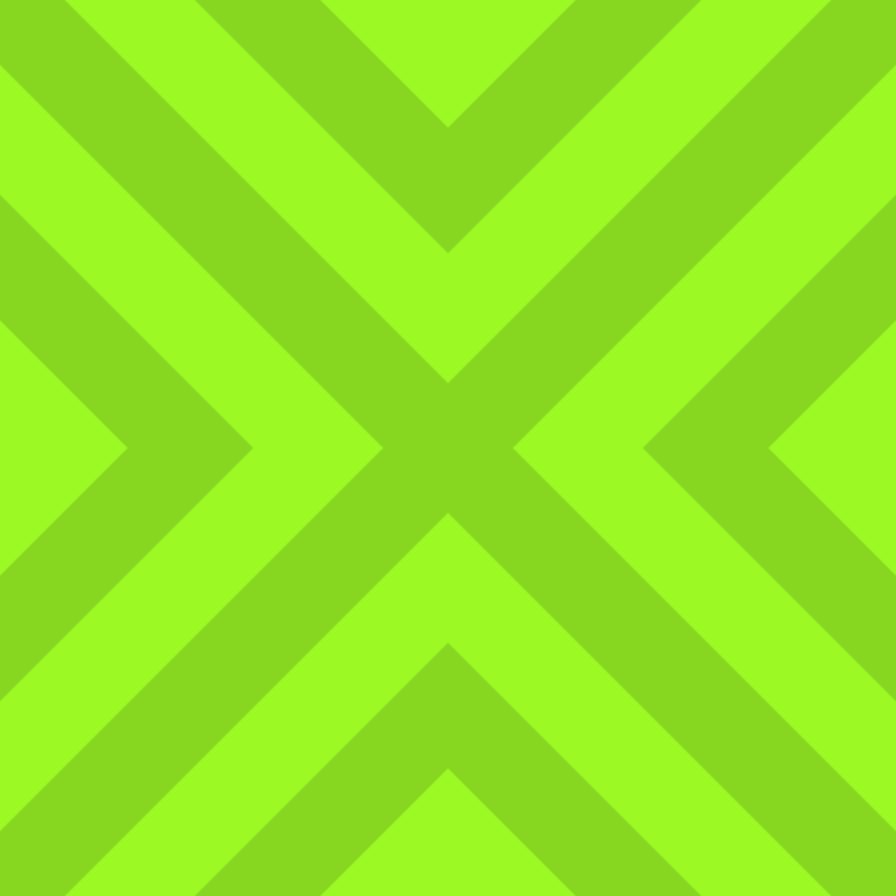
This pattern is drawn by a Shadertoy shader. Its source:

```glsl
// Two-tone green diagonal cross with a nested chevron on each of four sides.
// Folding the canvas about its centre turns every band into a range of
// the single value | |x| - |y| |, which is then cut with soft edges.

const vec3 DARK_GREEN = vec3(0.53, 0.84, 0.12);
const vec3 LIGHT_GREEN = vec3(0.612, 0.975, 0.14);

const float CROSS_HALF_WIDTH = 0.0723;    // half width of the cross arms
const float CHEVRON_OFFSET = 0.2874;      // centre line of the chevrons
const float CHEVRON_HALF_WIDTH = 0.0701;  // half width of the chevrons
const float EDGE_SOFTNESS = 0.0022;       // half width of the edge blend

// Signed offset from a band: negative inside, positive outside.
float band(float position, float center, float halfWidth) {
    return abs(position - center) - halfWidth;
}

void mainImage(out vec4 fragColor, in vec2 fragCoord) {
    // Canvas units, centred and folded into one quadrant.
    float canvasSize = min(iResolution.x, iResolution.y);
    vec2 folded = abs(fragCoord - 0.5 * iResolution.xy) / canvasSize;
    float diagonal = abs(folded.x - folded.y);

    // Union of the central cross and the chevrons.
    float crossBand = band(diagonal, 0.0, CROSS_HALF_WIDTH);
    float chevronBand = band(diagonal, CHEVRON_OFFSET, CHEVRON_HALF_WIDTH);
    float shape = min(crossBand, chevronBand);

    // Blend over at least one pixel to keep the edges smooth.
    float softness = max(EDGE_SOFTNESS, 0.75 / canvasSize);
    float light = smoothstep(-softness, softness, shape);
    fragColor = vec4(mix(DARK_GREEN, LIGHT_GREEN, light), 1.0);
}
```
